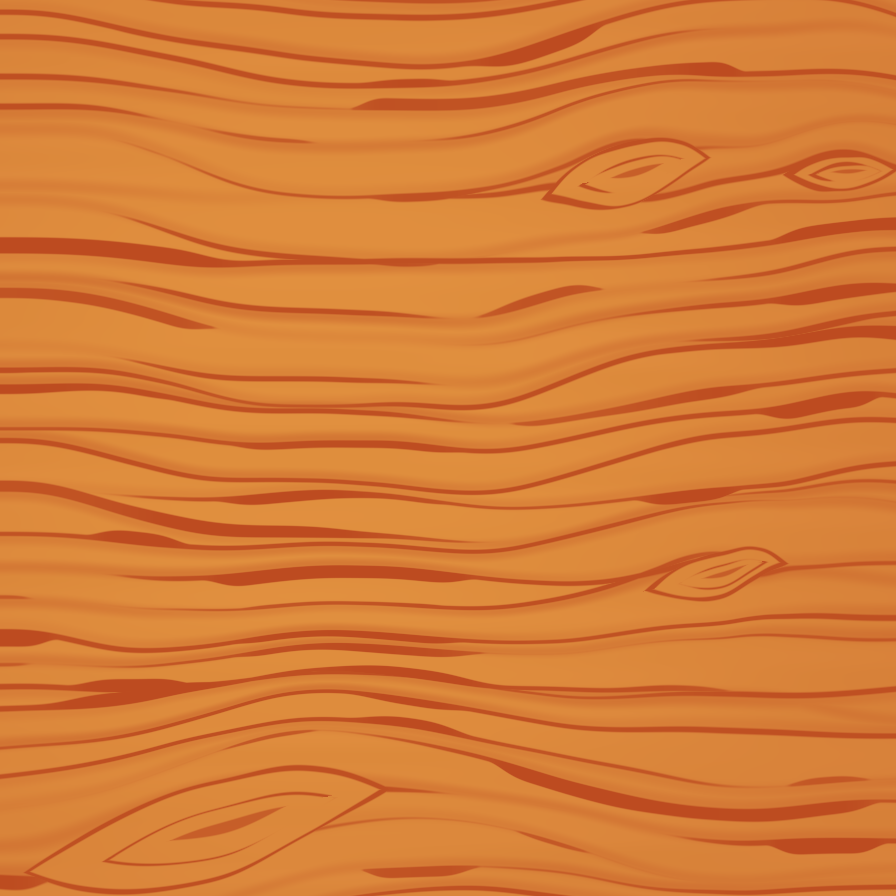
Give the GLSL for this texture, as a Shadertoy shader.

```glsl
// Cartoon wood: horizontal grain lines that swell, taper and bend around knots.
// Rows of a warped height field each carry one wandering ink stroke with a soft
// shade on one side; almond-shaped knots are cut out and drawn with inner rings.

float hash(vec2 p) {
    p = fract(p * vec2(0.1031, 0.1137));
    p += dot(p, p.yx + 33.33);
    return fract((p.x + p.y) * p.x * 17.0);
}

float noise(vec2 p) {
    vec2 i = floor(p), f = p - i;
    f = f * f * f * (f * (f * 6.0 - 15.0) + 10.0);
    i += 100.0;
    return mix(mix(hash(i), hash(i + vec2(1, 0)), f.x),
               mix(hash(i + vec2(0, 1)), hash(i + vec2(1, 1)), f.x), f.y);
}

const float ROWS = 31.0;

// Knot centre (xy) and half size (zw)
const vec4 KNOTS[4] = vec4[4](
    vec4(0.70, 0.806, 0.090, 0.034), vec4(0.94, 0.808, 0.060, 0.020),
    vec4(0.80, 0.358, 0.075, 0.024), vec4(0.23, 0.080, 0.200, 0.054));

// Offset from a knot, tilted and made slightly uneven
vec2 knotOffset(vec2 p, vec4 knot, float id) {
    vec2 d = p - knot.xy;
    d.y -= d.x * (0.28 * hash(vec2(id, 5.0)) - 0.04);
    d.y += knot.w * 0.5 * (noise(vec2(d.x / knot.z * 1.6, id * 9.0)) - 0.5);
    return d;
}

// Grain stroke of one row: x = ink coverage, y = soft shade, z = darkness
vec3 stroke(float x, float v, float id, float blur) {
    float centre = id + 0.5 + 1.2 * (noise(vec2(x * 2.4, id * 17.0)) - 0.5)
                 + 0.35 * (noise(vec2(x * 6.0, id * 13.0 + 4.0)) - 0.5);
    float side = hash(vec2(id, 71.0)) > 0.4 ? -1.0 : 1.0;
    float d = (v - centre) * side;

    float body = smoothstep(0.15, 0.75, noise(vec2(x * 3.2, id * 11.0 + 7.0)));
    float bulge = smoothstep(0.66, 0.96, noise(vec2(x * 6.5, id * 19.0 + 2.0)));
    float thick = 0.16 * body + 0.36 * bulge;
    float edge = max(-d - 0.03, d - thick);
    float ink = smoothstep(blur, -blur, edge) * smoothstep(0.0, 0.07, thick);

    float fade = noise(vec2(x * 2.7, id * 23.0 + 9.0));
    float shade = smoothstep(0.36, 0.0, abs(d + 0.12)) * (0.2 + 0.6 * fade);
    return vec3(ink, shade, 0.25 + 0.5 * body + 0.4 * bulge);
}

// Almond rings of a knot, with a streak in the heart
float knotInk(vec2 d, vec2 size, float id, float blur) {
    vec2 q = d / size;
    float level = q.x * q.x + abs(q.y);
    float scale = size.y / sqrt(1.0 + pow(2.0 * q.x * size.y / size.x, 2.0));
    float vary = noise(vec2(q.x * 1.8 + 8.0, id * 7.0 + step(0.0, q.y)));
    float outline = abs(level - 1.0) * scale - mix(0.0012, 0.0042, vary);
    float ink = smoothstep(blur, -blur, outline);

    // The inner ring is shifted and partly left open
    vec2 r = (q - vec2(0.08, -0.06)) / vec2(0.64, 0.5);
    float ring = r.x * r.x + abs(r.y);
    float inner = abs(ring - 1.0) * scale * 0.5 - 0.0026 * vary;
    ink = max(ink, smoothstep(blur, -blur, inner) * smoothstep(0.1, 0.4, vary));

    vec2 h = (q - vec2(0.12, 0.02)) / vec2(0.32, 0.12);
    float heart = (h.x * h.x + abs(h.y) - 1.0) * size.y * 0.12;
    return max(ink, 0.8 * smoothstep(blur, -blur, heart));
}

void mainImage(out vec4 fragColor, in vec2 fragCoord) {
    vec2 p = fragCoord / iResolution.y;
    float blur = max(0.0013, 0.8 / iResolution.y);

    // Shared flow of the grain
    float height = p.y + 0.10 * (noise(p * vec2(2.3, 1.7)) - 0.5)
                 + 0.025 * (noise(p * vec2(5.0, 4.0) + 30.0) - 0.5);

    // Knots push the grain aside and hide it inside
    float rings = 0.0, open = 1.0;
    for (int i = 0; i < 4; i++) {
        vec4 knot = KNOTS[i];
        float id = float(i) + 1.0;
        vec2 d = knotOffset(p, knot, id);
        vec2 q = d / knot.zw;
        height -= d.y * 0.75 * exp(-q.x * q.x - q.y * q.y * 0.25);
        float outside = (q.x * q.x + abs(q.y) - 1.0) * knot.w;
        open *= smoothstep(-blur, blur, outside);
        rings = max(rings, knotInk(d, knot.zw, id, blur));
    }

    // Gather the strokes of the nearby rows
    float v = height * ROWS, ink = 0.0, shade = 0.0, dark = 0.0;
    for (int k = -2; k <= 2; k++) {
        vec3 s = stroke(p.x, v, floor(v) + float(k), blur * ROWS);
        ink = max(ink, s.x);
        shade = max(shade, s.y);
        dark = max(dark, s.x * s.z);
    }
    ink = max(ink * open, rings);
    dark = max(dark * open, rings * 0.75);

    // Board tone: brightest left of the middle, with faint streaks
    float glow = 1.0 - smoothstep(0.1, 0.8, length((p - vec2(0.36, 0.54)) * vec2(1.0, 0.9)));
    float streak = noise(p * vec2(3.0, 45.0)) - 0.5;
    vec3 color = mix(vec3(0.845, 0.505, 0.225), vec3(0.878, 0.560, 0.243), glow);
    color += 0.012 * streak;

    vec3 shadeColor = vec3(0.80, 0.41, 0.18);
    vec3 inkColor = mix(vec3(0.80, 0.41, 0.18), vec3(0.74, 0.295, 0.125), clamp(dark + 0.1, 0.0, 1.0));
    color = mix(color, shadeColor, shade * open * 0.8);
    color = mix(color, inkColor, ink);
    fragColor = vec4(color, 1.0);
}
```
